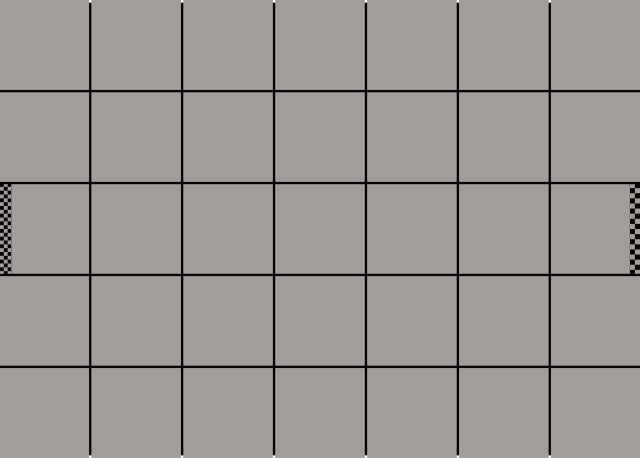
Reproduce this pattern procedurally as a Shadertoy shader.

```glsl
// Grey alignment grid of thin black lines with white line tips and checkered side strips.
#define CELL 0.2007
#define LINE_WIDTH 0.0051
#define TIP_LENGTH 0.0058
#define LAST_LINE vec2(2.5, 1.5)
#define LEFT_CHECKS vec2(3.0, 24.0)
#define RIGHT_CHECKS vec2(2.0, 18.0)
#define GREY vec3(0.635, 0.612, 0.608)
#define BLACK vec3(0.015, 0.016, 0.015)
#define WHITE vec3(0.97)

// Antialiased coverage of a signed distance, one pixel wide
float coverage(float dist, float pixel) {
    return clamp(0.5 - dist / pixel, 0.0, 1.0);
}

// Smoothed square wave from -1 to 1, flipping at each integer
vec2 squareWave(vec2 q, float pixel) {
    vec2 edge = 0.5 - abs(fract(q) - 0.5);
    vec2 side = 1.0 - 2.0 * mod(floor(q), 2.0);
    return side * clamp(2.0 * edge / pixel, 0.0, 1.0);
}

// Checker strip one cell tall, starting at the canvas side and the cell top
float checkerStrip(vec2 fromCorner, vec2 count, float pixel) {
    float size = CELL / count.y;
    vec2 wave = squareWave(fromCorner / size, pixel / size);
    float inside = coverage(fromCorner.x - count.x * size, pixel)
                 * coverage(abs(fromCorner.y - 0.5 * CELL) - 0.5 * CELL, pixel);
    return inside * (0.5 + 0.5 * wave.x * wave.y);
}

void mainImage(out vec4 fragColor, in vec2 fragCoord) {
    float pixel = 1.0 / iResolution.y;
    vec2 p = (fragCoord - 0.5 * iResolution.xy) * pixel;
    float halfWidth = 0.5 * iResolution.x * pixel;

    // Checkered strips in the middle row
    float top = 0.5 * CELL - p.y;
    float checks = checkerStrip(vec2(halfWidth + p.x, top), LEFT_CHECKS, pixel);
    checks += checkerStrip(vec2(halfWidth - p.x, top), RIGHT_CHECKS, pixel);
    vec3 color = mix(GREY, BLACK, clamp(checks, 0.0, 1.0));

    // Grid lines, centred on the canvas
    vec2 lineIndex = floor(p / CELL) + 0.5;
    vec2 dist = abs(p - lineIndex * CELL) - 0.5 * LINE_WIDTH;
    vec2 lines = vec2(coverage(dist.x, pixel), coverage(dist.y, pixel));
    lines *= step(abs(lineIndex), LAST_LINE + 0.1);

    // Vertical lines end in white tips
    float tip = coverage(0.5 - TIP_LENGTH - abs(p.y), pixel);
    color = mix(color, BLACK, lines.y);
    color = mix(color, mix(BLACK, WHITE, tip), lines.x);

    fragColor = vec4(color, 1.0);
}
```
